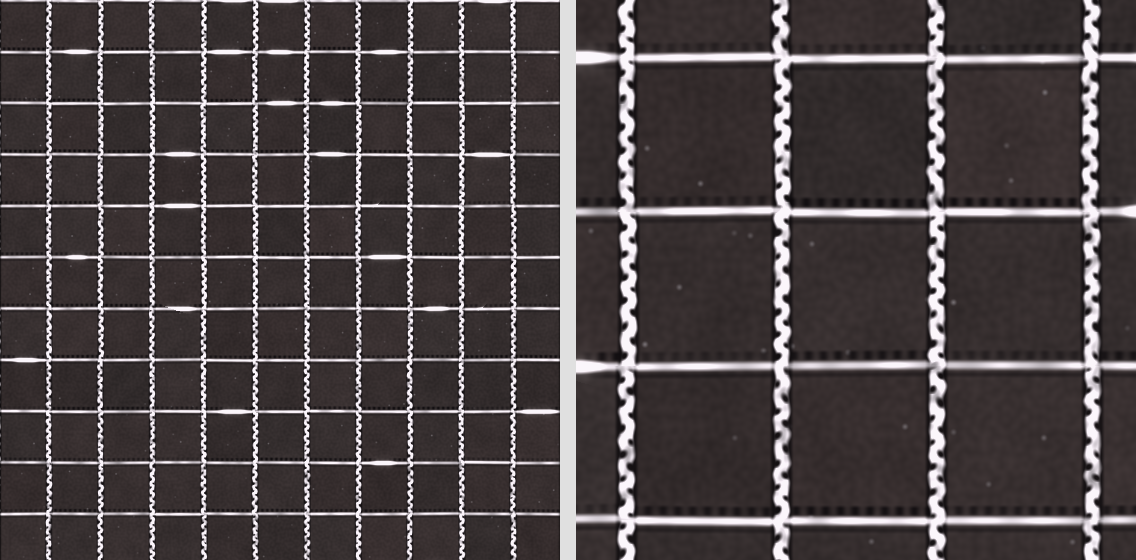
Left: the whole. Right: its middle third, enlarged.
Reproduce this texture procedurally as a Shadertoy shader.

```glsl
// Dark glazed mosaic tiles on a mesh: twisted vertical joints, thin shiny horizontal joints.

const vec2 PITCH = vec2(0.0921, 0.0917);      // tile spacing
const vec2 FIRST_JOINT = vec2(0.0875, 0.082); // lowest joint on each axis
const float TWIST_PERIOD = 0.0150;            // one notch on each side of the rope
const float ROPE_SWAY = 0.0007;
const float ROPE_HALF_WIDTH = 0.0040;
const float NOTCH_RADIUS = 0.0021;
const float NOTCH_OFFSET = 0.0025;
const float GAP_HALF_WIDTH = 0.0062;          // dark bed behind the rope
const float LINE_HALF_WIDTH = 0.0021;
const float BEAD_PERIOD = 0.0088;             // dark notches above each line
const float SPECK_CELLS = 60.0;
const float SPECK_CHANCE = 0.07;
const vec2 GLINT_CENTRE = vec2(0.46, 0.88);
const vec3 TILE = vec3(0.208, 0.178, 0.179);
const vec3 GAP = vec3(0.040, 0.030, 0.040);
const vec3 GREY = vec3(0.56, 0.54, 0.56);
const vec3 WHITE = vec3(1.20, 1.16, 1.20);    // overexposed on purpose
const vec3 PEAK = vec3(0.985, 0.965, 0.985);  // brightest output
const float TAU = 6.2831853;

float hash(vec2 p) {
    vec3 q = fract(vec3(p.xyx) * 0.1031);
    q += dot(q, q.yzx + 33.33);
    return fract((q.x + q.y) * q.z);
}

float gradientDot(vec2 corner, vec2 offset) {
    float angle = TAU * hash(corner + 57.0);
    return dot(vec2(cos(angle), sin(angle)), offset);
}

// Gradient noise, roughly -0.7 to 0.7
float noise(vec2 p) {
    vec2 i = floor(p), f = fract(p);
    vec2 u = f * f * f * (f * (f * 6.0 - 15.0) + 10.0);
    vec2 e = vec2(0.0, 1.0);
    return mix(mix(gradientDot(i, f), gradientDot(i + e.yx, f - e.yx), u.x),
               mix(gradientDot(i + e, f - e), gradientDot(i + 1.0, f - 1.0), u.x), u.y);
}

// Soft-edged stripe around d = 0
float stripe(float d, float halfWidth, float soft) {
    return 1.0 - smoothstep(halfWidth - soft, halfWidth + soft, abs(d));
}

// Glaze: tint per tile, faint mottling, scattered dust
vec3 tileColor(vec2 uv, vec2 tile, float soft) {
    float tint = hash(tile + 3.0) - 0.5;
    vec3 color = TILE * (1.0 + 0.14 * tint + 0.12 * noise(uv * 30.0) + 0.16 * noise(uv * 190.0));
    color.r += 0.010 * (hash(tile + 19.0) - 0.5);
    vec2 cell = floor(uv * SPECK_CELLS);
    vec2 spot = 0.2 + 0.6 * vec2(hash(cell + 7.0), hash(cell + 31.0));
    float d = length(fract(uv * SPECK_CELLS) - spot) / SPECK_CELLS;
    float speck = stripe(d, 0.0012, soft) * step(hash(cell + 11.0), SPECK_CHANCE);
    return mix(color, GREY, speck * (0.2 + 0.5 * hash(cell + 43.0)));
}

// Coverage of the rope: a pale strand with notches on alternating sides
float ropeMask(float dx, float twist, float wear, float soft) {
    float strand = stripe(dx - ROPE_SWAY * sin(TAU * twist), ROPE_HALF_WIDTH + 0.0014 * wear, soft);
    float side = 2.0 * mod(floor(twist * 2.0), 2.0) - 1.0;
    vec2 toNotch = vec2(dx - side * NOTCH_OFFSET, (fract(twist * 2.0) - 0.5) * 0.5 * TWIST_PERIOD);
    toNotch.y += side * dx * 0.35;
    return strand * (1.0 - stripe(length(toNotch), NOTCH_RADIUS - 0.0012 * wear, soft));
}

void mainImage(out vec4 fragColor, in vec2 fragCoord) {
    vec2 uv = fragCoord / iResolution.xy;
    float soft = max(1.0 / min(iResolution.x, iResolution.y), 0.0014);
    vec2 grid = (uv - FIRST_JOINT) / PITCH;
    vec2 tile = floor(grid);
    vec2 joint = floor(grid + 0.5);
    vec2 inTile = grid - tile;
    vec2 d = (grid - joint) * PITCH;
    vec3 color = tileColor(uv, tile, soft);

    // Horizontal joint: each tile's stretch is shifted and tilted a little
    vec2 run = vec2(tile.x, joint.y);
    float tilt = (hash(run + 5.0) - 0.5) * (inTile.x - 0.5);
    float dy = d.y + 0.0014 * (hash(run + 13.0) - 0.5) + 0.0020 * tilt;

    // Reflective line, with flat glints clustered near the light
    vec2 away = uv - GLINT_CENTRE;
    float nearLight = exp(-9.0 * dot(away, away));
    float hasGlint = step(hash(run + 71.0), 0.03 + 0.45 * nearLight);
    float start = 0.05 + 0.25 * hash(run + 83.0);
    float end = 0.75 + 0.2 * hash(run + 97.0);
    float glint = hasGlint * smoothstep(start, start + 0.2, inTile.x)
                * (1.0 - smoothstep(end - 0.2, end, inTile.x));
    float shine = 0.40 + 0.50 * hash(run + 37.0) + 0.7 * noise(vec2(uv.x * 45.0, joint.y * 7.3));
    float line = stripe(dy, LINE_HALF_WIDTH + 0.0015 * glint, soft + 0.0003);
    color += (0.10 + 0.40 * glint) * exp(-abs(dy) / 0.0032);

    // Notched shadow above the joint, thin shadow below it
    float beads = 0.5 + 0.5 * sin(TAU * uv.x / BEAD_PERIOD + joint.y);
    float shade = stripe(dy - 0.0060, 0.0026, soft) * mix(0.2, 0.9, beads);
    shade *= 0.3 + 0.7 * hash(run + 29.0);
    shade = max(shade, 0.4 * stripe(dy + 0.0054, 0.0014, soft));
    color = mix(color, GAP, shade * (1.0 - 0.8 * glint));
    color = mix(color, mix(GREY, WHITE, clamp(shine + glint, 0.0, 1.0)), line);

    // Vertical joint: pale twisted rope lying in a dark gap
    vec2 rise = vec2(joint.x, tile.y);
    float dx = d.x + 0.0018 * (hash(rise + 17.0) - 0.5);
    float twist = uv.y / TWIST_PERIOD + hash(vec2(joint.x, 91.0));
    twist += 0.35 * noise(vec2(joint.x * 5.7, uv.y * 30.0));
    float wear = noise(vec2(joint.x * 9.1 + dx * 150.0, uv.y * 120.0));
    float rope = ropeMask(dx, twist, wear, soft);
    float ropeShine = clamp(0.78 + 1.1 * wear + 0.3 * (hash(rise + 61.0) - 0.5), 0.0, 1.0);
    color = mix(color, GAP, 0.75 * stripe(dx, GAP_HALF_WIDTH, soft) * (1.0 - 0.7 * line));
    color = mix(color, mix(GREY, WHITE, ropeShine), rope);

    // Worn outer edge of the sheet
    vec2 edge = min(uv, 1.0 - uv);
    color *= mix(0.6, 1.0, smoothstep(0.0, 0.004, edge.x));
    fragColor = vec4(clamp(color, vec3(0.0), PEAK), 1.0);
}
```
